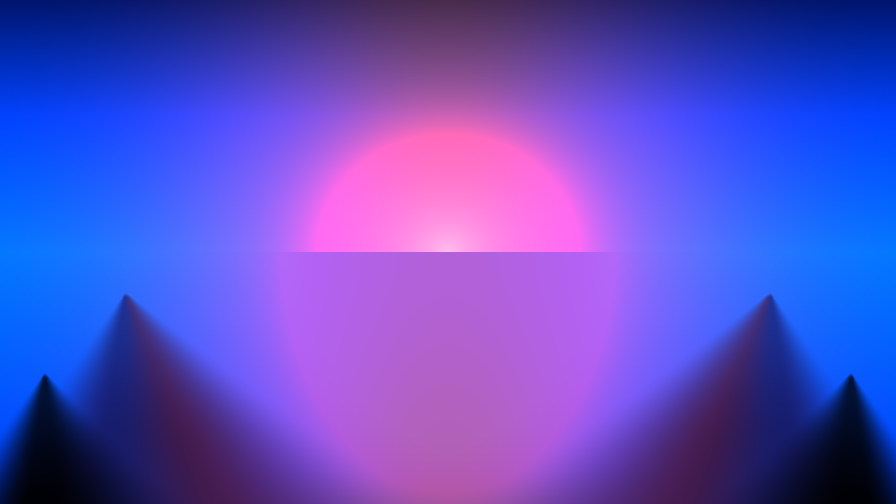
A Shadertoy shader for this background:

```glsl
const vec3 HIGHLIGHT = vec3(0.0, 0.36, 0.08);
const vec3 INDIGO = vec3(0.09, 0.11, 0.42);
const vec3 MAROON = vec3(0.28, 0.10, 0.27);
const vec3 BLACK = vec3(0.0, 0.0, 0.01);
const float GLOW_GREEN = 0.38;
const float SUN_RADIUS = 0.235;
const float SUN_SQUASH = 0.9;      // below 1 widens the sun
const float GLOW_FALLOFF = 1.55;
const float COLUMN_WIDTH = 0.245;  // warm band above and below the sun
const float REFLECTION_SCALE = 0.62;
const float WATER_RED_LIMIT = 0.7;
const vec2 TALL_PEAK = vec2(0.640, -0.085);
const vec2 SMALL_PEAK = vec2(0.800, -0.244);
const float TIP_WIDTH = 0.006;

float sunDistance(vec2 p) {
    return length(p * vec2(SUN_SQUASH, 1.0));
}

// Blue gradient with the sun's halo; y is the height over the horizon
vec3 skyColor(vec2 p) {
    float r = max(sunDistance(p), 0.001);
    float glow = min(1.0, pow(SUN_RADIUS / r, GLOW_FALLOFF));
    glow *= 1.0 - smoothstep(0.4, 0.9, r);
    float column = exp(-p.x * p.x / (COLUMN_WIDTH * COLUMN_WIDTH));
    float blue = min(1.0, 1.0 - 2.5 * (p.y - 0.27));
    blue *= 1.0 - column * mix(0.15, 0.30, smoothstep(0.0, 0.3, p.y));
    float green = mix(0.47 - 0.78 * p.y, GLOW_GREEN, glow);
    return vec3(glow, green, blue);
}

// Sideways slope seen from a peak: positive towards the centre
float peakSlope(vec2 p, vec2 peak) {
    return (peak.x - p.x) / max(peak.y - p.y + TIP_WIDTH, 0.001);
}

// Soft cone that spreads and darkens below its peak
float peakCover(vec2 p, vec2 peak, vec2 outer, vec2 inner, float tipCover) {
    float slope = peakSlope(p, peak);
    float depth = peak.y - p.y;
    float cone = smoothstep(outer.x, outer.y, slope)
               * (1.0 - smoothstep(inner.x, inner.y, slope));
    float fade = mix(tipCover, 1.0, smoothstep(0.0, 0.3, depth));
    return cone * fade * smoothstep(-TIP_WIDTH, TIP_WIDTH, depth);
}

void mainImage(out vec4 fragColor, in vec2 fragCoord) {
    vec2 p = (fragCoord - 0.5 * iResolution.xy) / iResolution.y;
    float pixel = 1.0 / iResolution.y;

    // Sky with the bright heart of the sun
    vec3 sky = skyColor(vec2(p.x, max(p.y, 0.0)));
    sky += HIGHLIGHT * exp(-sunDistance(p) / 0.1);

    // Stretched reflection with limited red
    vec3 water = skyColor(vec2(p.x, max(-p.y, 0.0) * REFLECTION_SCALE));
    water.r = min(water.r, WATER_RED_LIMIT);
    vec3 color = mix(water, sky, smoothstep(-0.5 * pixel, 0.5 * pixel, p.y));

    // Mirrored pairs of peaks
    vec2 side = vec2(abs(p.x), p.y);
    float slope = peakSlope(side, TALL_PEAK);
    vec3 rock = mix(INDIGO, MAROON, smoothstep(-0.1, 0.55, slope));
    float tall = peakCover(side, TALL_PEAK, vec2(-0.78, -0.1), vec2(0.3, 1.4), 0.72);
    float small = peakCover(side, SMALL_PEAK, vec2(-0.78, -0.1), vec2(0.05, 1.1), 0.8);
    color = mix(color, rock, tall);
    color = mix(color, BLACK, small);

    fragColor = vec4(clamp(color, 0.0, 1.0), 1.0);
}
```
